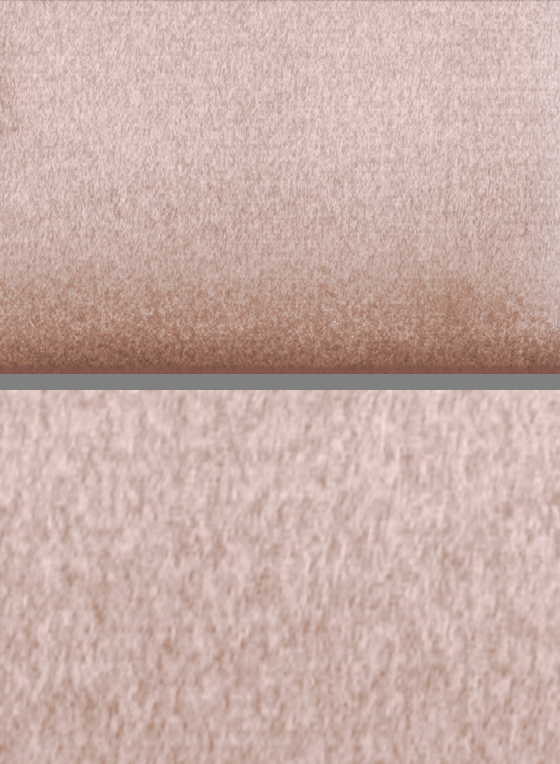
Top, the full canvas; bottom, a detail of the centre.
Give the GLSL for this texture, as a WebGL 2 fragment shader.

```glsl
#version 300 es
precision highp float;
// Pale pink velvet: short upright pile, brushed smooth above and rolling
// over into a darker, coarser brown edge below. Layered stretched noise
// gives the pile; a height profile and soft folds give the sheen.
uniform vec2 u_resolution;
out vec4 fragColor;

float hash(vec2 p) {
    return fract(sin(dot(p, vec2(127.1, 311.7))) * 43758.5453);
}

float valueNoise(vec2 p) {
    vec2 cell = floor(p), f = fract(p);
    f = f * f * (3.0 - 2.0 * f);
    float low = mix(hash(cell), hash(cell + vec2(1, 0)), f.x);
    float high = mix(hash(cell + vec2(0, 1)), hash(cell + vec2(1, 1)), f.x);
    return mix(low, high, f.y);
}

// Noise centred on zero, at a given number of cells per canvas height.
float grain(vec2 p, vec2 density, float seed) {
    return valueNoise(p * density + seed) - 0.5;
}

float cloud(vec2 p, float seed) {
    float sum = 0.0, weight = 0.5;
    for (int i = 0; i < 4; i++) {
        sum += weight * (valueNoise(p + seed) - 0.5);
        p = p * 2.1 + 7.3;
        weight *= 0.55;
    }
    return sum;
}

float softSpot(vec2 p, vec2 centre, vec2 size) {
    vec2 d = (p - centre) / size;
    return exp(-dot(d, d));
}

// Fibre shading: upright strands above, rounder tufts where coarse is 1.
float pile(vec2 p, float coarse) {
    vec2 q = p;
    q.x += 0.006 * cloud(p * vec2(22, 40), 8.0) - 0.12 * p.y;
    float strands = 0.105 * grain(q, vec2(205, 84), 11.0)
                  + 0.105 * grain(q, vec2(310, 150), 37.0)
                  + 0.050 * grain(q, vec2(330, 290), 67.0);
    float tufts = 0.100 * grain(q, vec2(140, 105), 53.0)
                + 0.110 * grain(q, vec2(265, 200), 71.0)
                + 0.050 * grain(q, vec2(320, 300), 29.0);
    float clumps = 0.028 * grain(q, vec2(75, 46), 19.0);
    return mix(strands, tufts, coarse) + clumps;
}

// Faint knitted backing: broken columns and rows.
float weave(vec2 p) {
    return 0.022 * grain(p, vec2(150, 6), 91.0)
         + 0.014 * grain(p, vec2(6, 130), 23.0);
}

float heightTone(float y) {
    return 0.53 + 0.15 * smoothstep(0.0, 0.14, y)
                + 0.092 * smoothstep(0.06, 0.35, y)
                + 0.075 * smoothstep(0.2, 0.7, y);
}

float folds(vec2 uv) {
    float tone = 0.06 * softSpot(uv, vec2(1.0, 0.18), vec2(0.06, 0.14));
    tone += 0.02 * softSpot(uv, vec2(1.01, 0.6), vec2(0.05, 0.4));
    tone -= 0.04 * softSpot(uv, vec2(0.81, 0.18), vec2(0.06, 0.09));
    tone -= 0.03 * softSpot(uv, vec2(0.85, 0.89), vec2(0.07, 0.08));
    tone -= 0.06 * softSpot(uv, vec2(0.0, 0.76), vec2(0.03, 0.16));
    return tone;
}

// Velvet colours from shadow to sheen, placed by their red value.
vec3 velvet(float tone) {
    vec3 shades[6] = vec3[6](
        vec3(0.51, 0.35, 0.29), vec3(0.62, 0.45, 0.38),
        vec3(0.70, 0.55, 0.49), vec3(0.75, 0.64, 0.60),
        vec3(0.81, 0.71, 0.69), vec3(0.87, 0.78, 0.76));
    vec3 colour = shades[0];
    for (int i = 1; i < 6; i++) {
        float t = (tone - shades[i - 1].r) / (shades[i].r - shades[i - 1].r);
        colour = mix(colour, shades[i], clamp(t, 0.0, 1.0));
    }
    // Continue evenly past both ends of the ramp.
    return colour + min(tone - 0.51, 0.0) + max(tone - 0.87, 0.0);
}

void main() {
    vec2 uv = gl_FragCoord.xy / u_resolution;
    vec2 p = gl_FragCoord.xy / u_resolution.y;

    // Pile over the broad shading
    float coarse = 1.0 - smoothstep(0.06, 0.42, uv.y);
    float tone = heightTone(uv.y + 0.05 * cloud(p * 4.0, 5.0) * coarse);
    tone += folds(uv) + 0.045 * cloud(p * vec2(3.0, 4.5), 2.0);
    tone += pile(p, coarse) * mix(1.0, 1.1, coarse) + weave(p) * (1.0 - coarse);

    // Catching light on the tips of the coarse tufts
    float tips = valueNoise(p * vec2(125, 100) + 41.0);
    tone += 0.06 * coarse * smoothstep(0.78, 0.98, tips);

    // Turned hem along the bottom
    float hemLine = 0.022 + 0.008 * cloud(p * 6.0, 13.0);
    float hem = 1.0 - smoothstep(hemLine - 0.008, hemLine + 0.008, uv.y);
    tone = mix(tone, 0.51 + 0.35 * pile(p, 1.0), hem);

    vec3 colour = velvet(tone);
    colour += hem * vec3(0.0, -0.01, 0.01);
    colour += vec3(-0.008, 0.004, 0.012) * smoothstep(0.92, 1.0, uv.x) * (1.0 - hem);
    colour *= 1.0 - 0.15 * smoothstep(0.994, 1.0, uv.y);
    fragColor = vec4(clamp(colour, 0.0, 1.0), 1.0);
}
```
